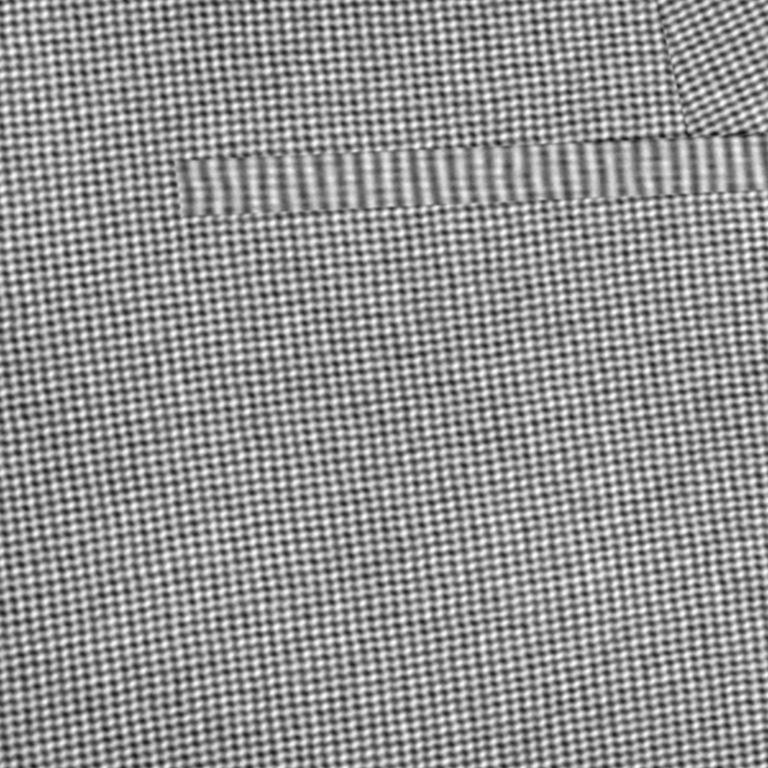
Give the GLSL for this texture, as a three.js fragment shader.

```glsl
varying vec2 vUv;

const float TAU = 6.2831853;
const vec2 CLOTH_REPEATS = vec2(61.0, 72.0);
const float CLOTH_ANGLE = 0.13;
const float CLOTH_BEND = 0.10;
const vec2 LAPEL_REPEATS = vec2(58.0, 78.0);
const float LAPEL_ANGLE = 0.42;
const vec2 WELT_REPEATS = vec2(40.0, 74.0);
const vec2 WELT_CORNER = vec2(0.232, 0.718);
const float WELT_SLOPE = 0.045;
const float WELT_HEIGHT = 0.073;
const float LAPEL_START = 0.855;
const float LAPEL_SLANT = 0.235;
const float EDGE = 0.003;
const float SEAM_WIDTH = 0.0042;
const float MID_GREY = 0.57;
const float THREAD_CONTRAST = 0.172;
const float TOOTH_SKEW = 0.03;
const float WEAR = 0.15;
const float GRAIN = 0.06;

float hash(vec2 p) {
  p = fract(p * vec2(0.1031, 0.1137));
  p += dot(p, p.yx + 33.33);
  return fract((p.x + p.y) * p.x * 7.31);
}

float noise(vec2 p) {
  vec2 cell = floor(p);
  vec2 f = fract(p);
  f = f * f * (3.0 - 2.0 * f);
  return mix(mix(hash(cell), hash(cell + vec2(1.0, 0.0)), f.x),
             mix(hash(cell + vec2(0.0, 1.0)), hash(cell + 1.0), f.x), f.y);
}

vec2 rotate(vec2 p, float angle) {
  float c = cos(angle);
  float s = sin(angle);
  return vec2(c * p.x + s * p.y, c * p.y - s * p.x);
}

// Crossing light and dark threads, skewed into small slanted teeth
float weave(vec2 q, vec2 contrast, float skew) {
  vec2 wobble = vec2(noise(q * 0.45), noise(q * 0.45 + 37.0)) - 0.5;
  q += 0.16 * wobble;
  vec2 teeth = q - skew * sin(TAU * q.yx);
  float threads = dot(contrast, cos(TAU * teeth));
  float uneven = noise(q * 2.0 + 11.0) - 0.5;
  return MID_GREY + threads + WEAR * uneven;
}

float inside(float d) {
  return 1.0 - smoothstep(-EDGE, EDGE, d);
}

float seam(float d) {
  return exp(-d * d / (SEAM_WIDTH * SEAM_WIDTH));
}

void main() {
  vec2 p = vUv;
  vec2 centred = p - 0.5;

  // Main cloth, gently bent
  vec2 cloth = rotate(centred, CLOTH_ANGLE);
  cloth.y += CLOTH_BEND * centred.x * centred.y;
  cloth += 0.002 * sin(TAU * centred.yx * vec2(1.3, 1.7) + 0.8);
  float grey = weave(cloth * CLOTH_REPEATS + 100.0,
                     vec2(THREAD_CONTRAST), TOOTH_SKEW);

  // Pocket welt and lapel outlines
  vec2 welt = p - WELT_CORNER;
  welt.y -= WELT_SLOPE * welt.x;
  welt.x += 0.12 * (welt.y - 0.5 * WELT_HEIGHT);
  float halfHeight = 0.5 * WELT_HEIGHT;
  float weltEdge = max(-welt.x, abs(welt.y - halfHeight) - halfHeight);
  float lapelEdge = LAPEL_START + LAPEL_SLANT * (1.0 - p.y) - p.x;
  lapelEdge = max(lapelEdge, WELT_HEIGHT - welt.y);

  // Lapel cloth on a steeper bias
  vec2 lapel = rotate(centred, LAPEL_ANGLE) * LAPEL_REPEATS + 200.0;
  float lapelGrey = weave(lapel, vec2(0.14, 0.20), TOOTH_SKEW) - 0.01;
  grey = mix(grey, lapelGrey, inside(lapelEdge));
  grey -= 0.07 * seam(lapelEdge);

  // Welt cloth, drawn out into upright stripes
  vec2 stripes = welt * WELT_REPEATS;
  stripes.x += 1.5 * welt.x * welt.x;
  float weltGrey = weave(stripes + 300.0, vec2(0.22, 0.05), 0.0) + 0.02;
  grey = mix(grey, weltGrey, inside(weltEdge));
  float crease = 0.06 + 0.15 * smoothstep(0.3, 0.76, welt.x)
               * smoothstep(0.0, WELT_HEIGHT, welt.y);
  crease *= 0.3 + 1.4 * noise(p * 70.0);
  grey -= crease * seam(weltEdge);

  // Soft folds, corner shade and fibre grain
  grey += 0.08 * (noise(p * 4.0 + 5.0) - 0.5);
  grey -= 0.08 * smoothstep(0.55, 1.1, length(p - vec2(0.6, 0.55)));
  grey += GRAIN * (noise(p * 300.0) - 0.5);
  gl_FragColor = vec4(vec3(clamp(grey, 0.1, 0.97)), 1.0);
}
```
